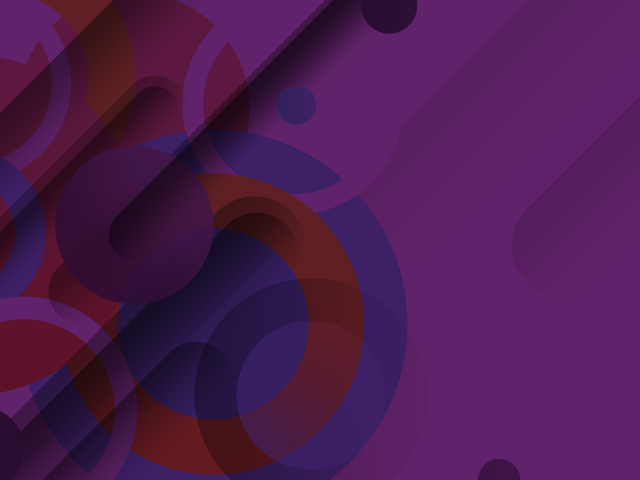
This background is drawn by a Shadertoy shader. Its source:

```glsl
// Overlapping flat discs and rings on purple, crossed by diagonal shadows.
// Shapes are layered by circle distance; each shadow is a 45-degree capsule
// that is dark along its upper-left side and fades across its width.

const vec2 DOWN_LEFT = vec2(-0.70711, -0.70711);
const vec2 UP_RIGHT = vec2(0.70711, 0.70711);

float pixel; // width of one pixel in canvas units

// Smooth coverage of a shape from its signed distance.
float cover(float d) {
    return clamp(0.5 - d / pixel, 0.0, 1.0);
}

float disc(vec2 p, vec2 center, float radius) {
    return cover(length(p - center) - radius);
}

float ring(vec2 p, vec2 center, float inner, float outer) {
    return disc(p, center, outer) * (1.0 - disc(p, center, inner));
}

// Light left by a round-headed shadow running from head along dir.
float shade(vec2 p, vec2 head, float radius, vec2 dir, float strength) {
    vec2 q = p - head;
    float along = max(dot(q, dir), 0.0);
    float across = dot(q, vec2(0.70711, -0.70711));
    float fade = 1.0 - smoothstep(-radius, radius, across);
    return 1.0 - strength * fade * cover(length(q - dir * along) - radius);
}

void mainImage(out vec4 fragColor, in vec2 fragCoord) {
    // The canvas is 100 units high.
    vec2 p = 100.0 * fragCoord / iResolution.y;
    pixel = 100.0 / iResolution.y;

    vec3 purple = vec3(0.378, 0.134, 0.415);
    vec3 maroon = mix(vec3(0.37, 0.07, 0.16), vec3(0.36, 0.095, 0.25), smoothstep(20.0, 85.0, p.y));
    vec3 rust = mix(vec3(0.39, 0.10, 0.13), vec3(0.37, 0.125, 0.14), smoothstep(0.0, 60.0, p.y));
    vec3 indigo = vec3(0.245, 0.125, 0.405);
    vec3 navy = vec3(0.21, 0.12, 0.38);
    vec3 col = purple;

    // Faint wide shadows on the open right side
    col *= shade(p, vec2(86.8, 58.3), 13.0, UP_RIGHT, 0.09);
    col *= shade(p, vec2(118.0, 48.8), 11.3, UP_RIGHT, 0.13);

    // Upper-left group
    col = mix(col, maroon, disc(p, vec2(27.8, 77.4), 24.2));
    col = mix(col, rust, ring(p, vec2(0.9, 83.9), 17.5, 27.3));

    // Large indigo disc cut by a purple ring, with a rust ring inside
    vec2 hub = vec2(44.4, 32.5);
    col = mix(col, indigo, disc(p, hub, 40.5));
    col = mix(col, purple, ring(p, vec2(61.1, 78.3), 18.75, 23.1));
    col = mix(col, rust, disc(p, hub, 31.4));
    col = mix(col, navy, disc(p, hub, 19.9));

    // Translucent ring that fades to the right
    vec2 ghost = vec2(64.8, 17.7);
    float leftward = 1.0 - smoothstep(42.0, 88.0, p.x);
    col *= 1.0 - ring(p, ghost, 15.5, 24.3) * (0.04 + 0.27 * leftward);
    float low = 1.0 - smoothstep(5.0, 32.0, p.y);
    col = mix(col, navy, disc(p, ghost, 15.5) * (0.1 + 0.7 * low * leftward));

    // Left-hand group
    col = mix(col, maroon, disc(p, vec2(-6.9, 53.1), 35.6));
    col = mix(col, purple, ring(p, vec2(-5.7, 82.6), 16.5, 20.5));
    col = mix(col, indigo, ring(p, vec2(-8.7, 51.4), 11.8, 18.2));
    col = mix(col, purple, ring(p, vec2(5.0, 14.6), 18.9, 23.6));

    // Diagonal shadows, the paired ones nested inside each other
    col *= shade(p, vec2(69.3, 134.7), 7.8, DOWN_LEFT, 0.42);
    col *= shade(p, vec2(32.3, 77.4), 6.8, DOWN_LEFT, 0.26);
    col *= shade(p, vec2(32.3, 77.1), 4.9, DOWN_LEFT, 0.40);
    col *= shade(p, vec2(53.0, 48.3), 10.8, DOWN_LEFT, 0.34);
    col *= shade(p, vec2(53.5, 47.0), 8.7, DOWN_LEFT, 0.44);
    col *= shade(p, vec2(40.8, 21.0), 7.8, DOWN_LEFT, 0.42);
    col *= shade(p, vec2(17.0, 39.4), 6.9, UP_RIGHT, 0.34);

    // Dark disc over the crossing, with one more shadow on top
    float lift = smoothstep(-14.0, 16.0, dot(p - vec2(28.0, 53.1), UP_RIGHT));
    vec3 plum = mix(vec3(0.18, 0.05, 0.20), vec3(0.26, 0.085, 0.28), lift);
    col = mix(col, plum, 0.88 * disc(p, vec2(28.0, 53.1), 16.5));
    col *= shade(p, vec2(28.3, 51.0), 5.6, UP_RIGHT, 0.50);

    // Small discs
    vec3 smallBlue = mix(vec3(0.19, 0.13, 0.36), vec3(0.25, 0.13, 0.40), smoothstep(57.0, 66.0, p.x));
    col = mix(col, smallBlue, disc(p, vec2(61.8, 78.1), 4.1));
    vec3 dusk = mix(vec3(0.16, 0.05, 0.19), vec3(0.24, 0.08, 0.27), smoothstep(75.0, 107.0, p.x));
    col = mix(col, dusk, disc(p, vec2(81.1, 98.8), 5.8));
    col = mix(col, dusk, disc(p, vec2(104.0, 0.0), 4.4));
    col = mix(col, dusk, disc(p, vec2(-3.5, 6.6), 8.5));

    fragColor = vec4(col, 1.0);
}
```
